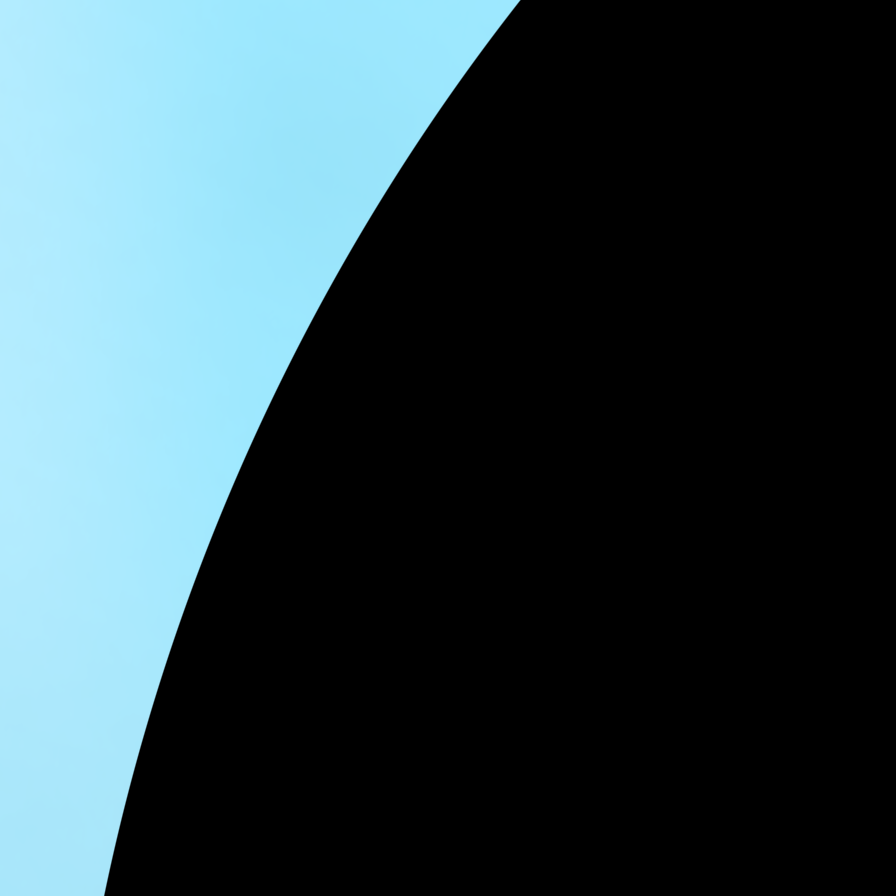
This background is drawn by a three.js fragment shader. Its source:

```glsl
varying vec2 vUv;

const vec2 DISC_CENTER = vec2(2.478, -0.4896);
const float DISC_RADIUS = 2.412;
const float EDGE_SOFTNESS = 0.001;

const vec3 DISC_COLOR = vec3(0.0);
const vec3 SKY_PALE = vec3(0.705, 0.925, 0.998);
const vec3 SKY_CYAN = vec3(0.615, 0.910, 0.998);
const vec3 SKY_LOW = vec3(0.660, 0.902, 0.980);

const vec2 SHADE_CENTER = vec2(0.37, 0.81);
const float SHADE_RADIUS = 0.13;
const float SHADE_STRENGTH = 0.018;
const float GRAIN_STRENGTH = 0.003;

// Signed distance, negative inside the disc
float discDistance(vec2 p) {
  return length(p - DISC_CENTER) - DISC_RADIUS;
}

// Faint mottling from layered sines
float layeredSines(vec2 p) {
  float sum = 0.0;
  float weight = 0.5;
  for (int i = 0; i < 4; i++) {
    sum += weight * sin(p.x + 1.7 * sin(p.y)) * sin(p.y * 1.3 + p.x * 0.4);
    p = mat2(1.6, 1.2, -1.2, 1.6) * p + 2.3;
    weight *= 0.6;
  }
  return sum;
}

vec3 skyColor(vec2 p) {
  // Pale at the left, cyan toward the upper rim
  float cyanAmount = smoothstep(0.0, 0.36, p.x + 0.05 * p.y);
  vec3 color = mix(SKY_PALE, SKY_CYAN, cyanAmount);

  // Slightly duller toward the bottom
  color = mix(SKY_LOW, color, smoothstep(0.0, 0.5, p.y));

  // Soft shade beside the rim
  vec2 offset = (p - SHADE_CENTER) / SHADE_RADIUS;
  color -= SHADE_STRENGTH * exp(-dot(offset, offset));

  return color + GRAIN_STRENGTH * layeredSines(p * 40.0);
}

void main() {
  float skyMask = smoothstep(-EDGE_SOFTNESS, EDGE_SOFTNESS, discDistance(vUv));
  gl_FragColor = vec4(mix(DISC_COLOR, skyColor(vUv), skyMask), 1.0);
}
```
